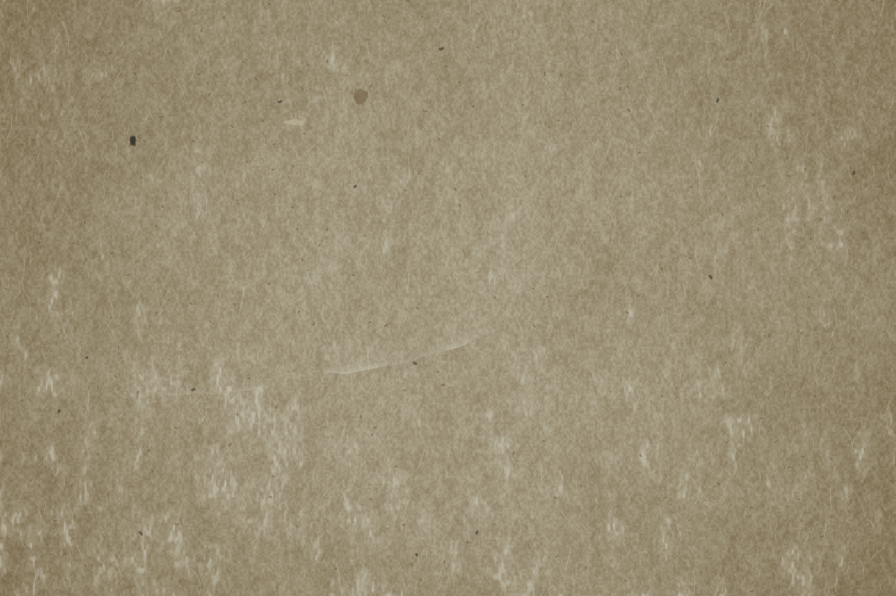
Write a Shadertoy shader that draws this texture.

```glsl
const vec3 DARK_BOARD  = vec3(0.51, 0.45, 0.335);
const vec3 LIGHT_BOARD = vec3(0.67, 0.64, 0.545);
const vec3 CHALK       = vec3(0.80, 0.79, 0.73);
const vec3 PALE_FIBRE  = vec3(0.74, 0.70, 0.59);
const vec3 BROWN_SPOT  = vec3(0.42, 0.34, 0.23);
const vec3 DARK_FLECK  = vec3(0.20, 0.19, 0.16);

float hash21(vec2 p) {
    vec3 q = fract(p.xyx * 0.1031);
    q += dot(q, q.yzx + 33.33);
    return fract((q.x + q.y) * q.z);
}

vec2 hash22(vec2 p) {
    return vec2(hash21(p), hash21(p + vec2(71.7, 23.3)));
}

float noise(vec2 p) {
    vec2 i = floor(p), f = fract(p);
    f = f * f * (3.0 - 2.0 * f);
    vec2 e = vec2(0.0, 1.0);
    return mix(mix(hash21(i), hash21(i + e.yx), f.x),
               mix(hash21(i + e.xy), hash21(i + e.yy), f.x), f.y);
}

float fbm(vec2 p) {
    float sum = 0.0, amp = 0.5;
    for (int i = 0; i < 4; i++) {
        sum += amp * noise(p);
        p = p * 2.03 + 17.1;
        amp *= 0.5;
    }
    return sum / 0.9375;
}

// Scattered, slightly bent strokes; size = (half width, half length)
float strokes(vec2 p, float cells, float density, vec2 size, float spread, float seed, float px) {
    vec2 grid = p * cells;
    float cover = 0.0;
    for (int j = -1; j <= 1; j++)
    for (int i = -1; i <= 1; i++) {
        vec2 id = floor(grid) + vec2(i, j);
        vec2 shape = hash22(id + seed + 57.3);
        vec2 d = (grid - id - hash22(id + seed)) / cells;
        float angle = (shape.x - 0.5) * spread;
        float c = cos(angle), s = sin(angle);
        d = vec2(c * d.x - s * d.y, s * d.x + c * d.y);
        float len = size.y * (0.3 + 0.7 * shape.y);
        float along = clamp(d.y, -len, len);
        d.x += 0.7 * (shape.y - 0.5) * along * along / size.y;
        float dist = length(vec2(d.x, d.y - along));
        float present = step(hash21(id + seed + 131.9), density);
        cover = max(cover, present * (1.0 - smoothstep(size.x - px, size.x + px, dist)));
    }
    return cover;
}

// Sagging scrape with a sharp lower edge and a soft upper one
float scrape(vec2 p, vec2 a, vec2 b, float sag, float fuzz, float px) {
    float s = (p.x - a.x) / (b.x - a.x);
    float d = p.y - mix(a.y, b.y, s) + 4.0 * sag * s * (1.0 - s);
    d += 0.006 * (noise(p * 45.0) - 0.5);
    float ends = smoothstep(0.0, 0.1, s) * (1.0 - smoothstep(0.88, 1.0, s));
    float wear = 0.35 + 0.65 * smoothstep(0.2, 0.7, noise(p * vec2(26.0, 8.0)));
    float dust = 0.6 + 0.4 * noise(p * vec2(190.0, 90.0));
    return ends * wear * dust * smoothstep(-2.0 * px, px, d) * exp(-max(d, 0.0) / fuzz);
}

float blot(vec2 p, vec2 centre, vec2 radius, float px) {
    float d = length((p - centre) / radius) + 0.6 * (noise(p * 180.0) - 0.5);
    float edge = 1.5 * px / min(radius.x, radius.y);
    return 1.0 - smoothstep(1.0 - edge, 1.0 + edge, d);
}

float cluster(vec2 p, vec2 centre, vec2 radius) {
    vec2 d = (p - centre) / radius;
    return exp(-dot(d, d));
}

// Chalky vertical rub marks, denser toward the bottom and left of centre
float scuffs(vec2 p) {
    float worn = 0.11 * (1.0 - smoothstep(0.0, 0.75, p.y))
               + 0.08 * cluster(p, vec2(0.42, 0.28), vec2(0.18, 0.18))
               + 0.18 * cluster(p, vec2(0.53, 0.57), vec2(0.02, 0.04))
               + 0.22 * cluster(p, vec2(0.37, 0.38), vec2(0.015, 0.035))
               + 0.18 * cluster(p, vec2(0.525, 0.24), vec2(0.025, 0.025));
    float patches = smoothstep(0.62, 0.90, fbm(p * vec2(34.0, 17.0)) + worn);
    float streaks = smoothstep(0.42, 0.90, noise(p * vec2(230.0, 95.0) + 9.0));
    return patches * (0.25 + 0.75 * streaks);
}

// Tone along the board palette: vignette, mottling and fine pulp grain
float boardTone(vec2 p, vec2 uv) {
    vec2 q = 2.0 * uv - 1.0;
    float tone = 0.75 - dot(q * q, vec2(0.46, 0.21));
    tone += 0.30 * (fbm(p * vec2(9.0, 6.0)) - 0.5);
    tone += 0.22 * (noise(p * vec2(75.0, 40.0)) - 0.5);
    tone += 0.36 * (noise(p * vec2(215.0, 135.0)) - 0.5);
    return tone + 0.38 * (noise(p * vec2(335.0, 300.0) + 40.0) - 0.5);
}

void mainImage(out vec4 fragColor, in vec2 fragCoord) {
    vec2 p = fragCoord / iResolution.y;
    float px = 0.75 / iResolution.y;
    vec3 color = mix(DARK_BOARD, LIGHT_BOARD, boardTone(p, fragCoord / iResolution.xy));

    // Fibres pressed into the pulp
    color = mix(color, DARK_BOARD, 0.35 * strokes(p, 42.0, 0.45, vec2(0.0008, 0.007), 1.8, 11.0, px));
    color = mix(color, PALE_FIBRE, 0.36 * strokes(p, 38.0, 0.50, vec2(0.0008, 0.010), 1.5, 37.0, px));
    color = mix(color, CHALK, 0.28 * strokes(p, 13.0, 0.40, vec2(0.0008, 0.026), 0.8, 83.0, px));

    // Rubbed chalk and creases
    float chalk = 0.60 * scuffs(p);
    chalk = max(chalk, 0.65 * scrape(p, vec2(0.53, 0.373), vec2(0.85, 0.455), 0.019, 0.011, px));
    chalk = max(chalk, 0.55 * scrape(p, vec2(0.25, 0.338), vec2(0.46, 0.350), 0.002, 0.005, px));
    chalk = max(chalk, 0.28 * scrape(p, vec2(0.82, 0.545), vec2(1.10, 0.525), 0.003, 0.005, px));
    chalk = max(chalk, 0.30 * scrape(p, vec2(0.17, 0.470), vec2(0.25, 0.355), 0.006, 0.006, px));
    color = mix(color, CHALK, chalk);

    // Specks and stains
    color = mix(color, BROWN_SPOT, 0.50 * strokes(p, 24.0, 0.22, vec2(0.0014, 0.002), 3.0, 19.0, px));
    color = mix(color, DARK_FLECK, 0.55 * strokes(p, 7.0, 0.15, vec2(0.0022, 0.002), 3.0, 53.0, px));
    color = mix(color, BROWN_SPOT, 0.50 * blot(p, vec2(0.606, 0.837), vec2(0.011, 0.012), px));
    color = mix(color, DARK_FLECK, 0.90 * blot(p, vec2(0.223, 0.764), vec2(0.005, 0.009), px));
    color = mix(color, PALE_FIBRE, 0.70 * blot(p, vec2(0.495, 0.795), vec2(0.016, 0.005), px));

    fragColor = vec4(color, 1.0);
}
```
